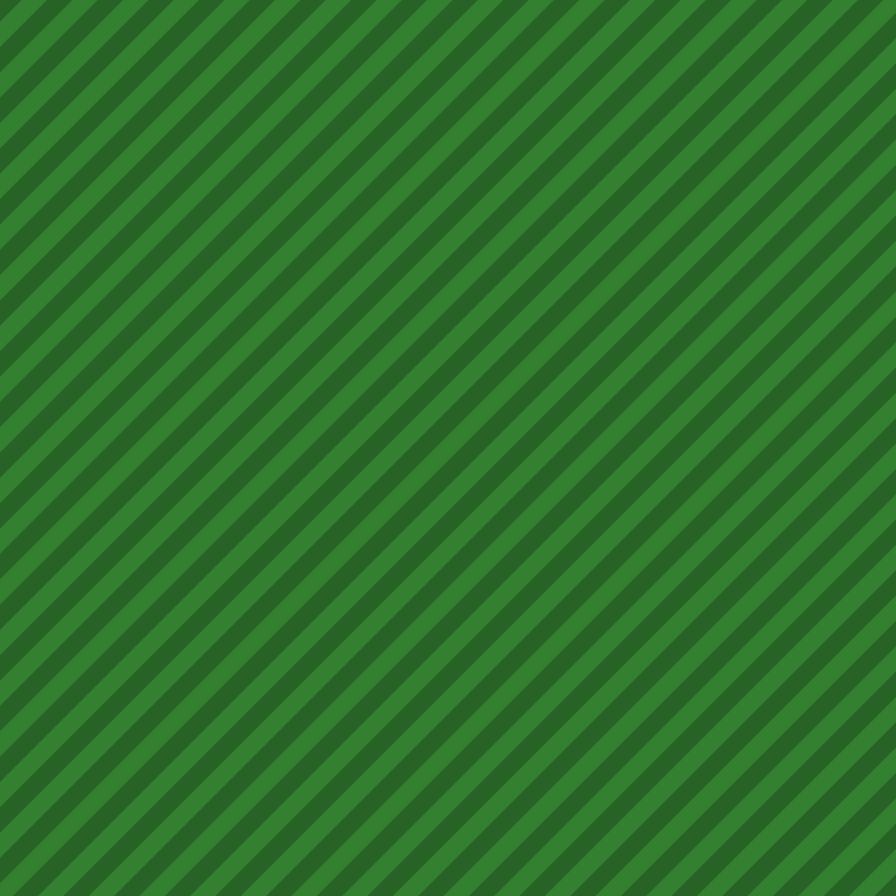
Write a three.js fragment shader that draws this pattern.

```glsl
// Diagonal stripes of equal width in two flat greens, rising to the right.
varying vec2 vUv;

const vec3 DARK_GREEN = vec3(0.149, 0.388, 0.141);
const vec3 LIGHT_GREEN = vec3(0.196, 0.502, 0.188);
const float STRIPE_ANGLE = radians(45.0);
const float STRIPES_PER_UNIT = 25.0; // light stripes per canvas width, across the stripes
const float LIGHT_SHARE = 0.5;       // light part of each period
const float EDGE_SOFTNESS = 0.0011;  // half width of an edge, in canvas units

// Signed distance from the line through the origin at the given angle.
float distanceAcross(vec2 point, float angle) {
  return dot(point, vec2(sin(angle), -cos(angle)));
}

// Coverage of repeated stripes, with one stripe centred on zero.
float stripeMask(float across, float period, float share, float softness) {
  float fromCentre = abs(fract(across / period + 0.5) - 0.5) * period;
  float halfWidth = 0.5 * share * period;
  return 1.0 - smoothstep(halfWidth - softness, halfWidth + softness, fromCentre);
}

void main() {
  float across = distanceAcross(vUv, STRIPE_ANGLE);
  float light = stripeMask(across, 1.0 / STRIPES_PER_UNIT, LIGHT_SHARE, EDGE_SOFTNESS);
  gl_FragColor = vec4(mix(DARK_GREEN, LIGHT_GREEN, light), 1.0);
}
```
